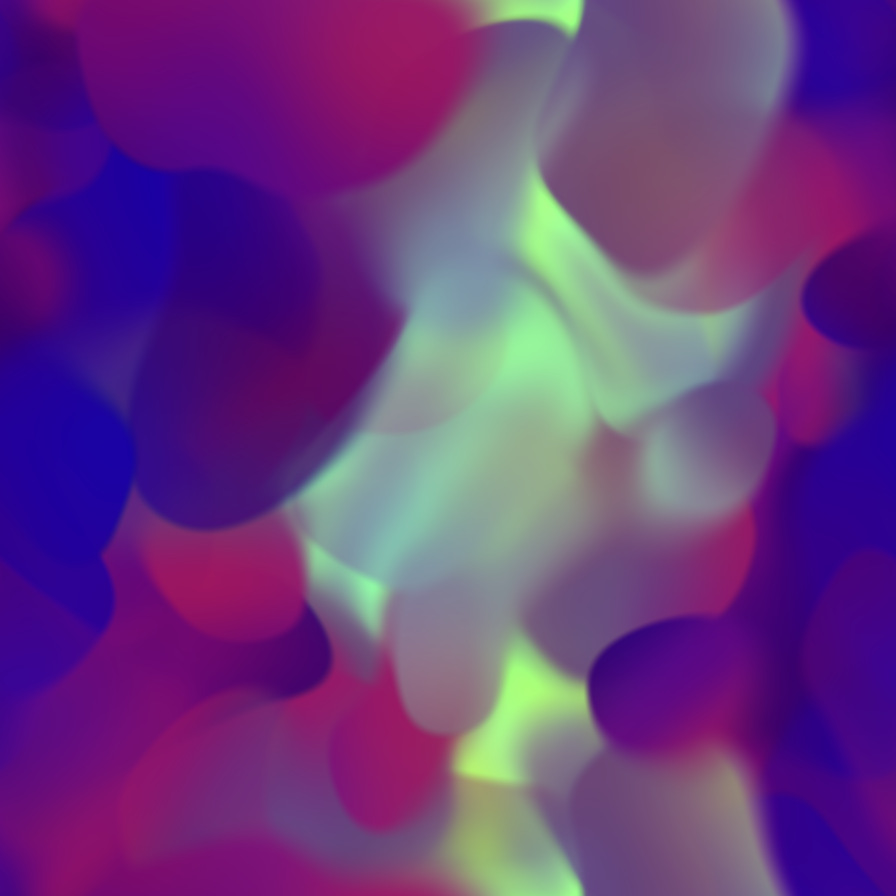
This background is drawn by a WebGL 2 fragment shader. Its source:

```glsl
#version 300 es
precision highp float;

uniform vec2 u_resolution;
out vec4 fragColor;

const float TAU = 6.283185;
const int BLOB_COUNT = 38;
const float RADIUS_MIN = 0.05;
const float RADIUS_MAX = 0.125;
const float HALF_LENGTH_MAX = 0.12;
const float EDGE_SHARP = 0.006;
const float EDGE_SOFT = 0.075;
const float OPACITY_MIN = 0.40;
const float OPACITY_MAX = 1.0;
const float TONE_SPREAD = 0.54;
const float TONE_SLOPE = 0.14;
const float TONE_CONTRAST = 1.22;
const float WARP = 0.022;
const float FRINGE = 0.45;
const float HUE_DRIFT = 0.05;
const vec3 MINT = vec3(0.02, 0.28, 0.10);
const vec3 LIME = vec3(0.10, 0.17, -0.16);

// From deep blue through purple and magenta to pale grey green
const int STOP_COUNT = 7;
const vec3 STOPS[STOP_COUNT] = vec3[](
    vec3(0.14, 0.00, 0.60),
    vec3(0.21, 0.00, 0.42),
    vec3(0.39, 0.03, 0.49),
    vec3(0.59, 0.09, 0.41),
    vec3(0.42, 0.27, 0.46),
    vec3(0.54, 0.57, 0.61),
    vec3(0.54, 0.69, 0.60));

vec3 palette(float tone) {
    float x = clamp(tone, 0.0, 0.999) * float(STOP_COUNT - 1);
    int i = int(x);
    return mix(STOPS[i], STOPS[i + 1], smoothstep(0.0, 1.0, fract(x)));
}

vec4 hash4(float n) {
    return fract(sin((n + 1.0) * vec4(12.989, 78.233, 39.346, 11.135)) * 4375.85);
}

vec2 direction(float turn) {
    return vec2(cos(TAU * turn), sin(TAU * turn));
}

// Broad periodic field: dark at the sides, pale along a winding channel
float regionTone(vec2 p) {
    float channel = p.x - 0.57 + 0.07 * sin(TAU * p.y);
    float wave = 0.31 * cos(TAU * channel)
               + 0.10 * sin(TAU * (p.x + 2.0 * p.y))
               + 0.08 * sin(TAU * (2.0 * p.x - p.y) + 1.3);
    return 0.51 + TONE_CONTRAST * wave;
}

vec2 warp(vec2 p) {
    vec2 wave = sin(TAU * vec2(2.0 * p.y + p.x, 2.0 * p.x - p.y) + vec2(0.4, 2.1));
    return p + WARP * (wave + 0.5 * sin(TAU * 3.0 * p.yx + wave));
}

// Signed distance to a capsule centred on the origin
float capsule(vec2 q, vec2 axis, float halfLength, float radius) {
    float along = clamp(dot(q, axis), -halfLength, halfLength);
    return length(q - axis * along) - radius;
}

vec3 paintBlob(vec3 colour, vec2 p, float index) {
    vec4 shape = hash4(index);
    vec4 look = hash4(index + 57.0);
    vec2 centre = fract(index * vec2(0.75488, 0.56984) + vec2(0.13, 0.41));
    vec2 q = p - centre;
    q -= round(q);

    float radius = mix(RADIUS_MIN, RADIUS_MAX, shape.x);
    float halfLength = HALF_LENGTH_MAX * shape.y * shape.y;
    float d = capsule(q, direction(shape.z), halfLength, radius);

    // One side stays crisp while the opposite side melts away
    float side = clamp(dot(q, direction(shape.w)) / (radius + halfLength), -1.0, 1.0);
    float melt = 0.5 + 0.5 * side;
    float softness = mix(EDGE_SHARP, EDGE_SOFT, melt * melt * (0.3 + 0.7 * look.x));

    // The channels fade at slightly different distances
    vec3 shift = FRINGE * softness * vec3(look.y - 0.5, 0.2, 0.5 - look.y);
    vec3 cover = 1.0 - smoothstep(-softness, softness, d + shift);
    float opacity = mix(OPACITY_MIN, OPACITY_MAX, look.z);

    // A bright fringe lies outside the edge over pale ground
    float pale = smoothstep(0.32, 0.62, colour.g);
    float outside = (d - 0.8 * softness) / (0.6 * softness + 0.012);
    vec3 glow = mix(MINT, LIME, look.y) * exp(-outside * outside);
    colour += pale * opacity * (0.25 + 0.75 * melt) * glow;

    float tone = regionTone(centre) + TONE_SPREAD * (look.w - 0.53);
    vec3 body = palette(tone + TONE_SLOPE * side);
    return mix(colour, body, cover * opacity);
}

void main() {
    vec2 uv = gl_FragCoord.xy / u_resolution;
    vec2 p = warp(uv);

    vec3 colour = palette(regionTone(p));
    for (int i = 0; i < BLOB_COUNT; i++) {
        colour = paintBlob(colour, p, float(i));
    }

    // Gentle drift between wine red and violet
    float drift = sin(TAU * (2.0 * uv.x + uv.y)) * sin(TAU * (uv.x - 2.0 * uv.y) + 0.7);
    colour += HUE_DRIFT * drift * vec3(1.0, 0.0, -1.0);

    fragColor = vec4(clamp(colour, 0.0, 1.0), 1.0);
}
```
